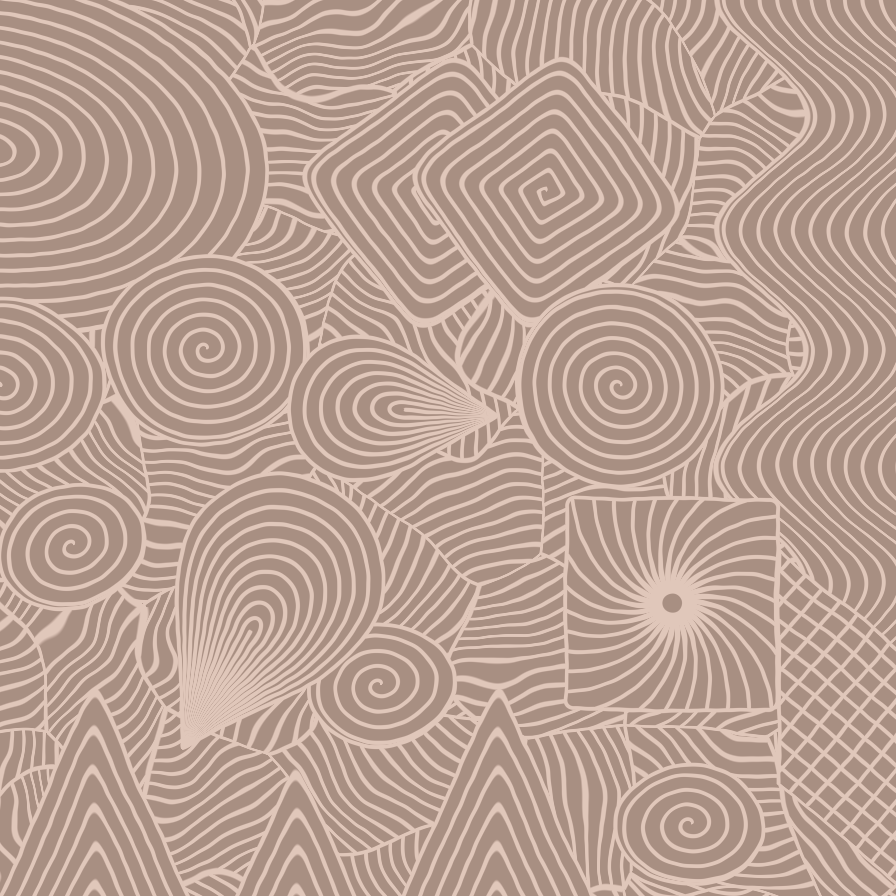
Reproduce this pattern procedurally as a WebGL 1 fragment shader.

```glsl
precision highp float;
// Hand-drawn doodle of hatched patches, spirals, teardrops, peaks and a pinwheel in two tones.
uniform vec2 u_resolution;

float pixel; // size of one pixel in canvas units

vec2 hash2(vec2 p) {
  p = vec2(dot(p, vec2(127.1, 311.7)), dot(p, vec2(269.5, 183.3)));
  return fract(sin(p) * 43758.5);
}

float gradientNoise(vec2 p) {
  vec2 i = floor(p), f = p - i, u = f * f * f * (f * (f * 6.0 - 15.0) + 10.0);
  vec2 e = vec2(1.0, 0.0);
  float a = dot(hash2(i) * 2.0 - 1.0, f);
  float b = dot(hash2(i + e) * 2.0 - 1.0, f - e);
  float c = dot(hash2(i + e.yx) * 2.0 - 1.0, f - e.yx);
  float d = dot(hash2(i + 1.0) * 2.0 - 1.0, f - 1.0);
  return mix(mix(a, b, u.x), mix(c, d, u.x), u.y);
}

vec2 noise2(vec2 p) { return vec2(gradientNoise(p), gradientNoise(p + 19.3)); }

// Coordinates of v in a frame turned by angle a
vec2 turn(vec2 v, float a) { return mat2(cos(a), -sin(a), sin(a), cos(a)) * v; }

float ink(float d, float halfWidth) {
  return 1.0 - smoothstep(-0.7 * pixel, 0.7 * pixel, d - halfWidth);
}

float toInteger(float t) { return abs(fract(t + 0.5) - 0.5); }

float stripes(float d, float period) { return ink(toInteger(d / period) * period, 0.0022); }

// Covers what lies below with a filled, outlined shape
void stamp(inout float tone, float d, float fill) {
  tone = mix(tone, fill, smoothstep(-pixel, pixel, -d));
  tone = max(tone, ink(abs(d), 0.0022));
}

// Voronoi patches, each hatched with wavy arcs around its own far centre
float hatchedGround(vec2 p) {
  vec2 g = p * 5.5 + 0.6 * noise2(p * 6.0), cell = floor(g);
  vec2 site = g, other = g, id = cell;
  float nearest = 9.0, second = 9.0;
  for (int y = -1; y <= 1; y++) for (int x = -1; x <= 1; x++) {
    vec2 c = cell + vec2(x, y), s = c + 0.1 + 0.8 * hash2(c);
    float d = dot(s - g, s - g);
    if (d < nearest) {
      second = nearest; other = site;
      nearest = d; site = s; id = c;
    } else if (d < second) { second = d; other = s; }
  }
  float border = (second - nearest) / (2.0 * length(other - site)) / 5.5;
  vec2 r = hash2(id + 7.7);
  float angle = 6.2832 * r.x;
  vec2 centre = site / 5.5 + (0.15 + 0.3 * r.y) * vec2(cos(angle), sin(angle));
  float arc = length(p - centre) + (0.012 + 0.03 * r.y) * gradientNoise(p * 13.0 + id);
  return max(stripes(arc, 0.0155), ink(border, 0.0022));
}

// Spiral in a superellipse: power 2 is round, 8 is nearly square
void spiral(inout float tone, vec2 p, vec2 radii, float angle, float power) {
  vec2 q = turn(p, angle) / radii, k = pow(abs(q) + 1e-5, vec2(power));
  float r = pow(k.x + k.y, 1.0 / power);
  float slope = length(q / radii) / max(length(q), 1e-4);
  float turns = radii.y / 0.0168;
  float winding = atan(q.y, q.x + 1e-6) / 6.2832;
  stamp(tone, (r - 1.0) / slope, ink(toInteger(r * turns - winding) / (turns * slope), 0.0022));
}

// Nested loops that all meet in the tip at p = 0
void teardrop(inout float tone, vec2 p, float angle, float size) {
  vec2 q = turn(p, angle);
  float r = max(length(q), 1e-4), loops = floor(size * 30.0 + 0.5);
  vec2 scale = vec2(0.55 * size, 0.57);
  vec2 s = vec2(max(r - 0.45 * size, 0.0), abs(atan(q.y, q.x))) / scale;
  float level = max(length(s), 1e-4);
  float slope = length(s / (scale * vec2(1.0, r))) / level + 1e-3;
  float halfWidth = 0.001 + 0.0013 * smoothstep(0.02, 0.1, r);
  stamp(tone, (level - 1.0) / slope, ink(toInteger(level * loops) / (loops * slope), halfWidth));
}

// Square with curved rays running out of a solid hub
void pinwheel(inout float tone, vec2 p) {
  float r = max(length(p), 1e-4);
  float ray = (atan(p.y, p.x) + 5.0 * r) * 30.0 / 6.2832;
  float d = toInteger(ray) * 6.2832 / (30.0 * length(vec2(1.0 / r, 5.0)));
  float fill = max(ink(d, 0.0022 + 0.001 * smoothstep(0.07, 0.03, r)), ink(r, 0.024));
  vec2 box = abs(p) - 0.108;
  stamp(tone, length(max(box, 0.0)) + min(max(box.x, box.y), 0.0) - 0.01, fill * (1.0 - ink(r, 0.011)));
}

void main() {
  pixel = 1.0 / min(u_resolution.x, u_resolution.y);
  vec2 p = gl_FragCoord.xy * pixel;
  p += 0.006 * noise2(p * 10.0) + 0.0012 * noise2(p * 55.0); // unsteady hand
  float tone = hatchedGround(p);

  // Folded bands and a lattice along the right side
  float slant = p.y + 0.85 * (p.x - 0.87);
  float fold = p.x + 0.05 * cos((p.y - 0.48) * 24.0);
  stamp(tone, max(0.85 - fold, 0.385 - slant) * 0.7, stripes(fold, 0.0195));
  vec2 lattice = turn(p, 0.87);
  stamp(tone, max(0.87 - p.x, abs(slant - 0.255) - 0.13),
        max(stripes(lattice.x, 0.021), stripes(lattice.y, 0.024)));

  // Chevron peaks along the bottom
  for (int i = 0; i < 3; i++) {
    float n = float(i);
    float d = (p.y - 0.24 + 0.09 * mod(n, 2.0) + 2.3 * length(vec2(p.x - 0.105 - 0.225 * n, 0.006))) / 2.5;
    stamp(tone, d, stripes(d, 0.017));
  }

  // Large egg and the pair of tilted squares
  spiral(tone, p - vec2(-0.01, 0.83), vec2(0.31, 0.2), -0.15, 2.0);
  spiral(tone, p - vec2(0.49, 0.785), vec2(0.115), 0.65, 8.0);
  spiral(tone, p - vec2(0.61, 0.785), vec2(0.115), 0.65, 8.0);

  // Two rows of round spirals
  for (int i = 0; i < 3; i++) {
    float n = float(i);
    vec2 upper = vec2(0.115 * n * (n + 1.0), 0.57 + 0.04 * mod(n, 2.0));
    spiral(tone, p - upper, vec2(0.115, 0.096 + 0.008 * n), 0.0, 2.0);
    spiral(tone, p - vec2(0.08 + 0.345 * n, 0.39 - 0.155 * n), vec2(0.082, 0.067), 0.3 - 0.2 * n, 2.0);
  }

  teardrop(tone, p - vec2(0.555, 0.535), 3.08, 0.2333);
  teardrop(tone, p - vec2(0.205, 0.165), 1.05, 0.3333);
  pinwheel(tone, p - vec2(0.75, 0.325));

  vec3 clay = vec3(0.66, 0.56, 0.51), blush = vec3(0.88, 0.78, 0.73);
  gl_FragColor = vec4(mix(clay, blush, tone), 1.0);
}
```
